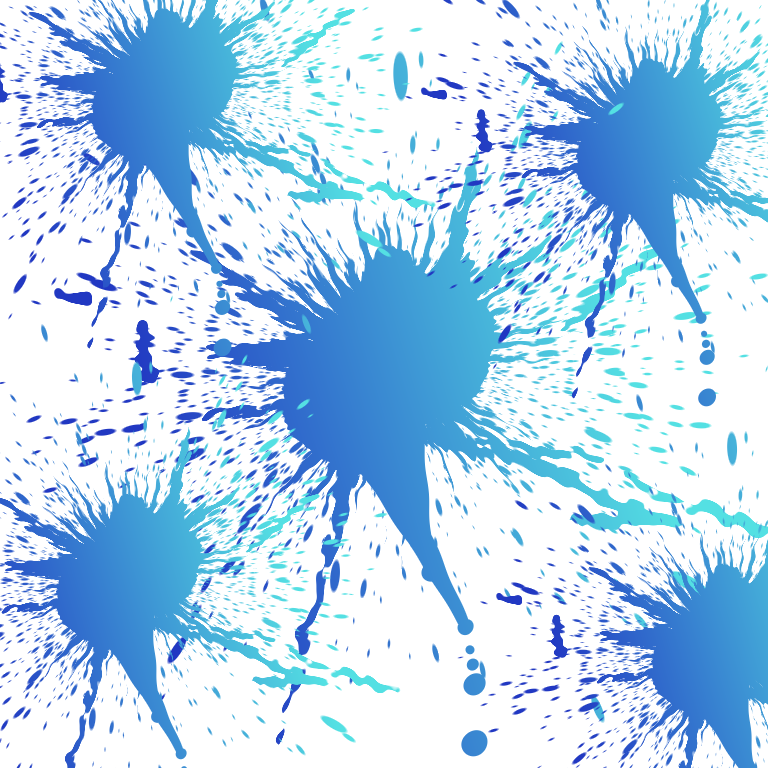
Write a Shadertoy shader that draws this pattern.

```glsl
// Five copies of one ink splat, a large one under four small ones, on white.
// Each joins a lobed body, drips and ragged streaks, built from tapered capsules,
// with polar spikes and log-polar droplets; a gradient runs from navy to cyan.

const float TAU = 6.2831853;

vec3 hash3(vec2 p) {
    vec3 q = fract(p.xyx * vec3(0.1031, 0.1030, 0.0973));
    q += dot(q, q.yxz + 33.33);
    return fract((q.xxy + q.yzz) * q.zyx);
}

float smin(float a, float b, float k) {
    float h = max(k - abs(a - b), 0.0) / k;
    return min(a, b) - h * h * k * 0.25;
}

// Capsule from a to b whose radius runs from r.x to r.y
float taper(vec2 p, vec2 a, vec2 b, vec2 r) {
    vec2 pa = p - a, ba = b - a;
    float h = clamp(dot(pa, ba) / dot(ba, ba), 0.0, 1.0);
    return length(pa - ba * h) - mix(r.x, r.y, h);
}

// Radial spikes of random reach, n around the circle
float spikes(vec2 p, float n, float seed) {
    float r = length(p), a = atan(p.y, p.x) / TAU * n;
    vec3 h = hash3(vec2(floor(a) + 200.0, seed));
    float reach = mix(0.95, 1.85, h.y * h.y);
    float x = abs(fract(a) - 0.5 - (h.x - 0.5) * 0.4) * TAU * r / n;
    return x - 5.0 / n * (1.0 - r / reach);
}

// Long droplets flung outward, one per log-polar cell
float spray(vec2 p, float n, float seed) {
    float r = max(length(p), 0.01), stretch = 3.0 * TAU / n;
    vec2 q = vec2(atan(p.y, p.x) / TAU * n, log(r) / stretch);
    vec2 id = floor(q);
    vec3 h = hash3(id + 200.0 + seed), g = hash3(id.yx + 300.0 + seed);
    float cellR = exp((id.y + 0.5) * stretch);
    float direction = 0.6 + 0.4 * cos(2.0 * (id.x + 0.5) / n * TAU - 0.4);
    if (g.x > 0.95 * direction * smoothstep(4.4, 1.0, cellR)) return 1.0;
    vec2 c = fract(q) - 0.5 - (h.xy - 0.5) * 0.5;
    c.x += c.y * (g.y - 0.5) * 0.9;
    float size = mix(0.06, 0.26, h.z * h.z);
    return (length(c * vec2(1.0, 0.9)) - size) * TAU * r / n;
}

float body(vec2 p) {
    float d = taper(p, vec2(-0.42, -0.32), vec2(0.35, 0.22), vec2(0.67, 0.70));
    d = smin(d, taper(p, vec2(0.0, 0.3), vec2(0.0, 1.0), vec2(0.50, 0.21)), 0.12);
    d = smin(d, taper(p, vec2(0.4, 0.3), vec2(0.75, 1.0), vec2(0.45, 0.08)), 0.1);
    d = smin(d, taper(p, vec2(-0.3, -0.6), vec2(-0.45, -1.15), vec2(0.45, 0.08)), 0.1);
    return min(d, min(spikes(p, 37.0, 3.0), spikes(p, 61.0, 8.0)));
}

float drips(vec2 p) {
    vec2 bend = vec2(0.3, -1.75), tip = vec2(0.76, -2.62);
    float d = taper(p, vec2(0.0, -0.9), bend, vec2(0.36, 0.12));
    d = min(d, taper(p, bend, tip, vec2(0.12, 0.05)));
    d = min(d, length(p - vec2(0.42, -2.08)) - 0.10);
    d = min(d, length(p - tip) - 0.08);
    // Falling drops
    d = min(d, length(p - vec2(0.80, -2.85)) - 0.045);
    d = min(d, length(p - vec2(0.82, -3.00)) - 0.06);
    d = min(d, length(p - vec2(0.85, -3.20)) - 0.11);
    return min(d, length(p - vec2(0.85, -3.79)) - 0.13);
}

float streaks(vec2 p) {
    // Lower right tails with a flat patch at the end
    float d = taper(p, vec2(0.3, -0.7), vec2(1.6, -1.05), vec2(0.10, 0.05));
    d = min(d, taper(p, vec2(1.4, -0.98), vec2(2.5, -1.48), vec2(0.04, 0.07)));
    d = min(d, taper(p, vec2(1.8, -1.58), vec2(2.45, -1.52), vec2(0.03, 0.12)));
    d = min(d, taper(p, vec2(2.45, -1.52), vec2(2.95, -1.60), vec2(0.12, 0.01)));
    d = min(d, taper(p, vec2(0.5, -0.7), vec2(2.1, -0.95), vec2(0.07, 0.02)));
    d = min(d, taper(p, vec2(2.3, -1.12), vec2(3.9, -1.72), vec2(0.03, 0.06)));
    // Left clump, tendrils and far blots
    d = min(d, taper(p, vec2(-0.8, 0.1), vec2(-1.75, 0.15), vec2(0.22, 0.05)));
    d = min(d, taper(p, vec2(-0.6, 0.2), vec2(-2.0, 1.15), vec2(0.13, 0.02)));
    d = min(d, taper(p, vec2(-0.9, -0.4), vec2(-1.8, -0.5), vec2(0.08, 0.02)));
    d = min(d, taper(p, vec2(-2.5, 0.4), vec2(-2.4, -0.12), vec2(0.03, 0.09)));
    d = min(d, taper(p, vec2(-3.3, 0.68), vec2(-3.05, 0.64), vec2(0.05, 0.07)));
    // Upper right flicks
    d = min(d, taper(p, vec2(0.6, 0.9), vec2(0.88, 2.2), vec2(0.09, 0.03)));
    d = min(d, taper(p, vec2(0.8, 0.7), vec2(1.6, 1.25), vec2(0.11, 0.02)));
    d = min(d, taper(p, vec2(1.75, 0.4), vec2(2.75, 1.2), vec2(0.05, 0.02)));
    // Thin trail below
    d = min(d, taper(p, vec2(-0.4, -1.0), vec2(-0.62, -1.9), vec2(0.09, 0.05)));
    return min(d, taper(p, vec2(-0.62, -1.9), vec2(-1.15, -3.9), vec2(0.05, 0.015)));
}

float splat(vec2 p) {
    // Layered sines roughen the edges along the radial direction
    float r = length(p), a = atan(p.y, p.x);
    float grit = sin(a * 53.0 + 2.0 * sin(r * 5.0)) * sin(r * 9.0 + 3.0 * sin(a * 17.0))
               + 0.6 * sin(a * 97.0 - r * 4.0) * sin(r * 17.0 + a * 11.0);
    vec2 w = p + 0.02 * sin(p.yx * 9.0 + 1.0) + 0.012 * sin(p.yx * 23.0);
    float d = min(body(w) + 0.012 * grit, streaks(w) + 0.045 * grit);
    d = min(d, drips(p + 0.008 * sin(p.yx * 11.0)));
    d = min(d, min(spray(p, 64.0, 5.0), spray(p, 110.0, 41.0)));
    return min(d, spray(p, 170.0, 77.0));
}

void mainImage(out vec4 fragColor, in vec2 fragCoord) {
    vec2 uv = fragCoord / iResolution.xy;
    // Centre and scale of each splat, the large one first
    vec3 place[5] = vec3[5](vec3(0.508, 0.525, 0.130), vec3(0.215, 0.883, 0.0885),
        vec3(0.846, 0.818, 0.0885), vec3(0.169, 0.251, 0.0885), vec3(0.944, 0.160, 0.0885));
    vec3 color = vec3(1.0);
    for (int i = 0; i < 5; i++) {
        vec2 p = (uv - place[i].xy) / place[i].z;
        float ink = clamp(0.5 - splat(p) * place[i].z * iResolution.y, 0.0, 1.0);
        float tone = clamp((p.x + 0.3 * p.y + 2.6) / 5.0, 0.0, 1.0);
        color = mix(color, mix(vec3(0.13, 0.22, 0.76), vec3(0.33, 0.88, 0.89), tone), ink);
    }
    fragColor = vec4(color, 1.0);
}
```
